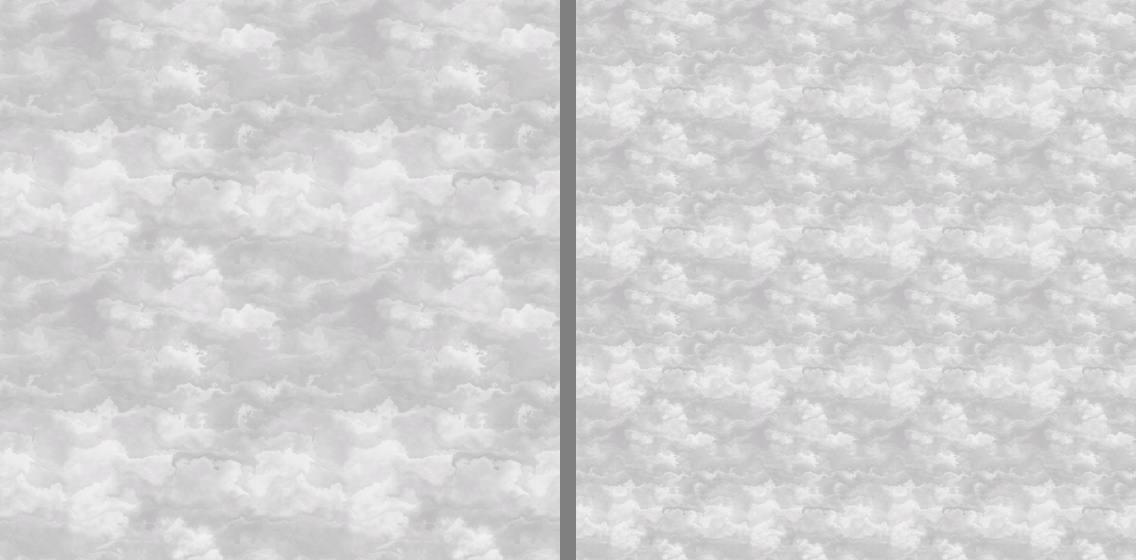
Left: one tile. Right: repeated 2 by 2.
Give the GLSL for this texture, as a WebGL 2 fragment shader.

```glsl
#version 300 es
precision highp float;
// Pale overcast sky: one cloud tile repeated two by two.
// Broad light and dark masses are warped by wrapping gradient noise, then covered
// by overlapping ragged puffs, crisp and lit on top and fading to grey below.
uniform vec2 u_resolution;
out vec4 fragColor;

// Integer hash of a lattice cell, wrapped to the period of the lattice.
float hash(vec2 cell, vec2 period, uint seed) {
    uvec2 q = uvec2(mod(cell + 0.5, period));
    uint h = q.x * 1597u + q.y * 51749u + seed * 7919u;
    h = (h ^ (h >> 15)) * 73244475u;
    h = (h ^ (h >> 13)) * 73244475u;
    h ^= h >> 16;
    return float(h & 65535u) / 65536.0;
}

// Slope of a lattice corner, measured at the offset from it.
float corner(vec2 cell, vec2 offset, vec2 period, uint seed) {
    float angle = 6.28319 * hash(cell, period, seed);
    return dot(vec2(cos(angle), sin(angle)), offset);
}

float gradientNoise(vec2 p, vec2 period, uint seed) {
    p *= period;
    vec2 i = floor(p), f = p - i, e = vec2(1, 0);
    vec2 w = f * f * f * (f * (f * 6.0 - 15.0) + 10.0);
    float low = mix(corner(i, f, period, seed),
                    corner(i + e.xy, f - e.xy, period, seed), w.x);
    float high = mix(corner(i + e.yx, f - e.yx, period, seed),
                     corner(i + e.xx, f - e.xx, period, seed), w.x);
    return mix(low, high, w.y);
}

float fractal(vec2 p, vec2 period, uint seed) {
    float sum = 0.0, amplitude = 0.5;
    for (uint k = 0u; k < 5u; k++) {
        sum += amplitude * gradientNoise(p, period, seed + k);
        period *= 2.0;
        amplitude *= 0.58;
    }
    return sum;
}

// Soft elliptical mass that wraps around the tile.
float mass(vec2 p, vec2 center, vec2 radius) {
    vec2 d = (fract(p - center + 0.5) - 0.5) / radius;
    return exp(-dot(d, d));
}

// Puffs laid over each other from the top row down.
float puffs(vec2 p, vec2 period, uint seed) {
    p *= period;
    float light = 0.35;
    for (int k = 0; k < 9; k++) {
        vec2 cell = floor(p) + vec2(k % 3 - 1, 1 - k / 3);
        vec2 jitter = vec2(hash(cell, period, seed), hash(cell, period, seed + 1u));
        float size = 0.7 + 0.4 * hash(cell, period, seed + 2u);
        vec2 d = (p - cell - 0.25 - 0.5 * jitter) / size * vec2(1.0, 1.25);
        float rim = smoothstep(0.0, 0.12, 1.0 - length(d));
        float top = smoothstep(-0.7, 0.8, d.y + 0.3 * d.x);
        float level = (0.3 + 0.9 * hash(cell, period, seed + 3u)) * top;
        light = mix(light, level, rim * smoothstep(-0.9, 0.2, d.y));
    }
    return light;
}

// Broad banks and hollows of the cloud cover.
float cloudCover(vec2 p) {
    float banks = 0.60 * mass(p, vec2(0.26, 0.31), vec2(0.19, 0.14))
        + 0.60 * mass(p, vec2(0.39, 0.18), vec2(0.08, 0.11))
        + 0.60 * mass(p, vec2(0.65, 0.48), vec2(0.12, 0.06))
        + 0.60 * mass(p, vec2(0.91, 0.28), vec2(0.08, 0.10))
        + 0.55 * mass(p, vec2(0.70, 0.08), vec2(0.06, 0.07))
        + 0.40 * mass(p, vec2(0.10, 0.72), vec2(0.15, 0.06))
        + 0.45 * mass(p, vec2(0.59, 0.93), vec2(0.13, 0.06));
    float hollows = 0.45 * mass(p, vec2(0.31, 0.80), vec2(0.12, 0.20))
        + 0.60 * mass(p, vec2(0.54, 0.15), vec2(0.06, 0.11))
        + 0.45 * mass(p, vec2(0.88, 0.11), vec2(0.11, 0.06))
        + 0.40 * mass(p, vec2(0.70, 0.32), vec2(0.09, 0.08))
        + 0.35 * mass(p, vec2(0.88, 0.57), vec2(0.25, 0.09));
    return banks - hollows;
}

void main() {
    vec2 p = fract(2.0 * gl_FragCoord.xy / u_resolution);
    vec2 drift = vec2(fractal(p, vec2(6, 7), 11u), fractal(p, vec2(6, 7), 31u));

    // Masses and drifting wisps
    float grey = 0.812 + 0.16 * cloudCover(p + 0.2 * drift);
    grey += 0.16 * fractal(p + 0.05 * drift, vec2(5, 6), 53u);

    // Large and small puffs with ragged rims
    grey += 0.11 * (puffs(p + 0.20 * drift, vec2(5, 8), 71u) - 0.38);
    grey += 0.06 * (puffs(p + 0.14 * drift, vec2(11, 16), 83u) - 0.38);

    // Soft floor and ceiling keep the sky pale.
    grey = 0.845 + 0.115 * tanh((grey - 0.845) / 0.115);

    // Fine mottling and faint alternating pink and green tints
    float mottle = gradientNoise(p, vec2(96), 97u);
    grey += 0.008 * mottle;
    float tint = 0.002 + 0.006 * sin(100.0 * grey + 1.25 + 1.5 * mottle);
    fragColor = vec4(grey + tint * vec3(0.7, -1.0, 0.7), 1.0);
}
```
